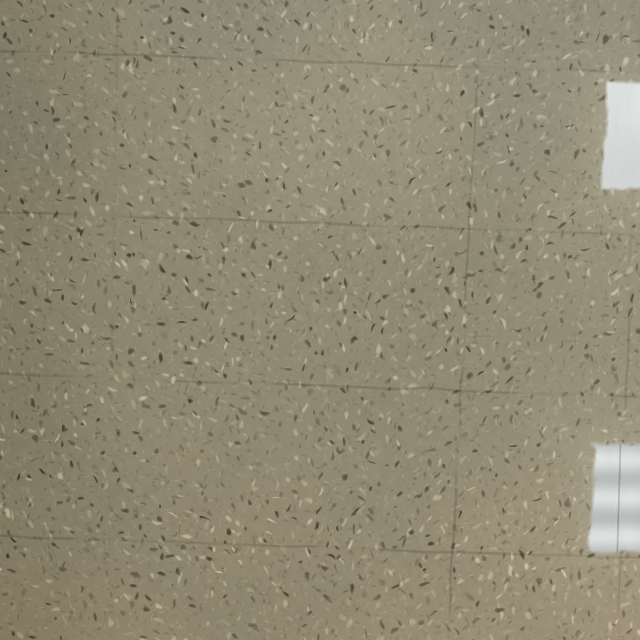
Reproduce this texture procedurally as a Shadertoy shader.

```glsl
const vec3 BASE = vec3(0.568, 0.538, 0.450);
const vec3 WARM_TINT = vec3(0.014, -0.004, -0.012);
const vec3 DARK_FLECK = vec3(-0.235, -0.235, -0.215);
const vec3 LIGHT_FLECK = vec3(0.165, 0.162, 0.155);
const vec3 SEAM_SHADE = vec3(-0.10, -0.10, -0.09);
const vec3 GLARE = vec3(0.88, 0.90, 0.90);
const float DARK_CELLS = 50.0;
const float LIGHT_CELLS = 46.0;
const float FINE_CELLS = 78.0;
const float TILE_HEIGHT = 0.253;
const float SEAM_WIDTH = 0.0022;

vec2 hash2(vec2 p) {
    vec3 q = fract(p.xyx * vec3(0.1031, 0.1030, 0.0973));
    q += dot(q, q.yzx + 33.33);
    return fract((q.xx + q.yz) * q.zy);
}

float noise(vec2 p) {
    vec2 i = floor(p), f = fract(p);
    f = f * f * (3.0 - 2.0 * f);
    float low = mix(hash2(i).x, hash2(i + vec2(1, 0)).x, f.x);
    float high = mix(hash2(i + vec2(0, 1)).x, hash2(i + vec2(1, 1)).x, f.x);
    return mix(low, high, f.y);
}

float fbm(vec2 p) {
    float sum = 0.0, gain = 0.5;
    for (int i = 0; i < 4; i++) {
        sum += gain * noise(p);
        p = p * 2.03 + 17.1;
        gain *= 0.5;
    }
    return sum;
}

// Soft, bent chips scattered one per cell; tilt is their mean direction
float flecks(vec2 uv, float cells, float seed, float tilt, float spread) {
    vec2 p = uv * cells;
    p += 0.35 * (vec2(noise(p * 1.7 + seed), noise(p * 1.7 + seed + 40.0)) - 0.5);
    vec2 cell = floor(p);
    float result = 0.0;
    for (int y = -1; y <= 1; y++)
    for (int x = -1; x <= 1; x++) {
        vec2 id = cell + vec2(x, y);
        vec2 place = hash2(id + seed);
        vec2 shape = hash2(id + seed + 71.3);
        vec2 look = hash2(id + seed + 153.7);
        float angle = tilt + (shape.x - 0.5) * spread;
        vec2 d = p - id - place;
        d = mat2(cos(angle), -sin(angle), sin(angle), cos(angle)) * d;
        vec2 radius = vec2(mix(0.20, 0.44, shape.y), mix(0.11, 0.20, look.y));
        float chip = 1.0 - smoothstep(0.35, 1.15, length(d / radius));
        result = max(result, chip * look.x * look.x);
    }
    return result;
}

float line(float d, float width) {
    return 1.0 - smoothstep(0.3 * width, 1.5 * width, abs(d));
}

// Worn joints between the floor tiles, broken up along their length
float seams(vec2 uv) {
    float wobble = 0.004 * (noise(uv * 18.0) - 0.5);
    float mainX = uv.x - mix(0.700, 0.752, uv.y) + wobble;
    float leftX = uv.x - mix(0.168, 0.185, uv.y) + wobble;
    float rightX = uv.x - mix(0.965, 1.000, uv.y) + wobble;
    float row = uv.y - 0.145 + 0.035 * (uv.x - 0.5) + wobble;
    row -= TILE_HEIGHT * round(row / TILE_HEIGHT);
    float worn = smoothstep(0.42, 0.72, noise(uv * 13.0 + 5.0));
    float vertical = 0.75 * line(mainX, SEAM_WIDTH) + 0.3 * line(leftX, SEAM_WIDTH);
    vertical += 0.6 * line(rightX, SEAM_WIDTH);
    return (vertical + 0.65 * line(row, SEAM_WIDTH)) * (0.2 + 0.8 * worn);
}

float boxDistance(vec2 p, vec2 halfSize) {
    vec2 d = abs(p) - halfSize;
    return length(max(d, 0.0)) + min(max(d.x, d.y), 0.0);
}

// Window reflection: x is the sharp pane, y the haze around it
vec2 pane(vec2 uv, vec2 center, vec2 halfSize) {
    vec2 p = uv - center;
    p.x -= 0.06 * p.y;
    float d = boxDistance(p, halfSize) + 0.010 * (fbm(uv * 38.0) - 0.5);
    return vec2(1.0 - smoothstep(-0.005, 0.004, d), exp(-max(d, 0.0) * 22.0));
}

void mainImage(out vec4 fragColor, in vec2 fragCoord) {
    vec2 uv = fragCoord / iResolution.xy;

    // Uneven light over the floor
    float cloud = fbm(uv * 5.0 + 3.0) - 0.47;
    float light = 0.052 * (uv.x - 0.5) + 0.05 * cloud;
    light -= 0.03 * smoothstep(0.25, 0.0, uv.x);
    light += 0.022 * exp(-14.0 * dot(uv - vec2(0.52, 0.85), uv - vec2(0.52, 0.85)));
    vec3 color = BASE + light + WARM_TINT * (0.6 - 1.3 * uv.y + 1.2 * cloud);
    color += 0.030 * (fbm(uv * 85.0) - 0.47);

    // Mineral chips, leaning left on one side and right on the other
    float tilt = mix(2.15, 1.05, smoothstep(0.35, 0.75, uv.x));
    float density = 0.72 + 0.5 * noise(uv * 7.0 + 9.0);
    color += DARK_FLECK * density * flecks(uv, DARK_CELLS, 11.0, tilt, 2.2);
    color += LIGHT_FLECK * density * flecks(uv, LIGHT_CELLS, 207.0, tilt, 2.0);
    color += 0.35 * DARK_FLECK * flecks(uv, FINE_CELLS, 419.0, tilt, 2.6);
    color += 0.40 * LIGHT_FLECK * flecks(uv, FINE_CELLS, 633.0, tilt, 2.6);
    color += SEAM_SHADE * seams(uv);

    // Window reflections; the lower one is crossed by bars
    vec2 upper = pane(uv, vec2(0.990, 0.788), vec2(0.045, 0.083));
    vec2 lower = pane(uv, vec2(0.975, 0.222), vec2(0.050, 0.084));
    float bars = 0.5 + 0.5 * cos((uv.y - 0.282) * 6.2832 / 0.060);
    float shine = 0.05 * (fbm(uv * vec2(45.0, 12.0)) - 0.5);
    color += 0.055 * (upper.y + lower.y);
    color = mix(color, GLARE + shine - 0.05 * smoothstep(0.85, 0.72, uv.y), upper.x * 0.95);
    vec3 barred = GLARE + shine - 0.15 * (1.0 - bars);
    barred -= 0.16 * line(uv.x - 0.967 - 0.03 * (uv.y - 0.22), 0.0015);
    color = mix(color, barred, lower.x * 0.95);

    fragColor = vec4(clamp(color, 0.0, 1.0), 1.0);
}
```
